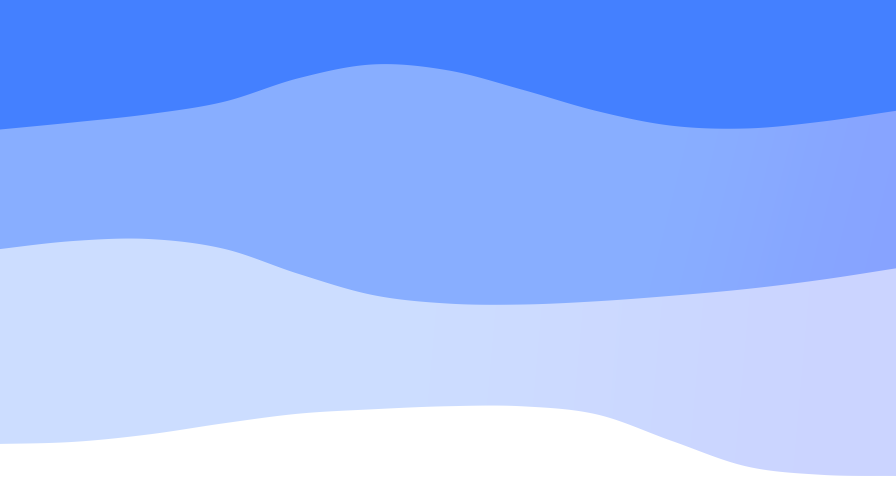
This background is drawn by a WebGL 2 fragment shader. Its source:

```glsl
#version 300 es
precision highp float;

uniform vec2 u_resolution;
out vec4 fragColor;

const int KNOTS = 15;
const float SPANS = 12.0;

// Crest heights at even steps across the canvas, with one knot beyond each side
const float UPPER_CREST[KNOTS] = float[KNOTS](
    0.729, 0.743, 0.7574, 0.7736, 0.7981, 0.8449, 0.8722, 0.8604,
    0.8218, 0.7794, 0.7505, 0.7451, 0.7586, 0.7801, 0.801);
const float MIDDLE_CREST[KNOTS] = float[KNOTS](
    0.486, 0.5058, 0.522, 0.5257, 0.5063, 0.4565, 0.4144, 0.3977,
    0.3958, 0.4023, 0.4132, 0.4266, 0.4449, 0.4676, 0.491);
const float LOWER_CREST[KNOTS] = float[KNOTS](
    0.118, 0.1192, 0.1234, 0.1382, 0.1602, 0.1792, 0.188, 0.194,
    0.1938, 0.1775, 0.125, 0.0745, 0.0579, 0.0556, 0.0556);

const vec3 SKY = vec3(0.267, 0.502, 1.0);
const vec3 BLUE = vec3(0.533, 0.682, 1.0);
const vec3 BLUE_VIOLET = vec3(0.53, 0.64, 1.0);
const vec3 PALE = vec3(0.8, 0.867, 1.0);
const vec3 PALE_VIOLET = vec3(0.796, 0.831, 1.0);
const vec3 WHITE = vec3(1.0);

// Smooth spline through four neighbouring knots
float spline(float a, float b, float c, float d, float t) {
    float slopeB = 0.5 * (c - a);
    float slopeC = 0.5 * (d - b);
    float rise = c - b;
    float quadratic = 3.0 * rise - 2.0 * slopeB - slopeC;
    float cubic = slopeB + slopeC - 2.0 * rise;
    return b + t * (slopeB + t * (quadratic + t * cubic));
}

float crestHeight(float crest[KNOTS], float x) {
    float position = clamp(x, 0.0, 1.0) * SPANS;
    int i = int(min(floor(position), SPANS - 1.0));
    return spline(crest[i], crest[i + 1], crest[i + 2], crest[i + 3],
                  position - float(i));
}

// Coverage below a crest, softened over one pixel
float waveMask(float crest[KNOTS], vec2 uv, float pixel) {
    return clamp((crestHeight(crest, uv.x) - uv.y) / pixel + 0.5, 0.0, 1.0);
}

// Slightly slanted horizontal blend
vec3 tint(vec3 left, vec3 right, vec2 uv, float start, float end, float slant) {
    float along = uv.x - slant * (uv.y - 0.5);
    return mix(left, right, smoothstep(start, end, along));
}

void main() {
    vec2 uv = gl_FragCoord.xy / u_resolution;
    float pixel = 1.0 / u_resolution.y;

    vec3 blue = tint(BLUE, BLUE_VIOLET, uv, 0.7, 1.0, 0.14);
    vec3 pale = tint(PALE, PALE_VIOLET, uv, 0.4, 1.0, 0.05);

    // Stack the waves from back to front
    vec3 color = SKY;
    color = mix(color, blue, waveMask(UPPER_CREST, uv, pixel));
    color = mix(color, pale, waveMask(MIDDLE_CREST, uv, pixel));
    color = mix(color, WHITE, waveMask(LOWER_CREST, uv, pixel));
    fragColor = vec4(color, 1.0);
}
```
